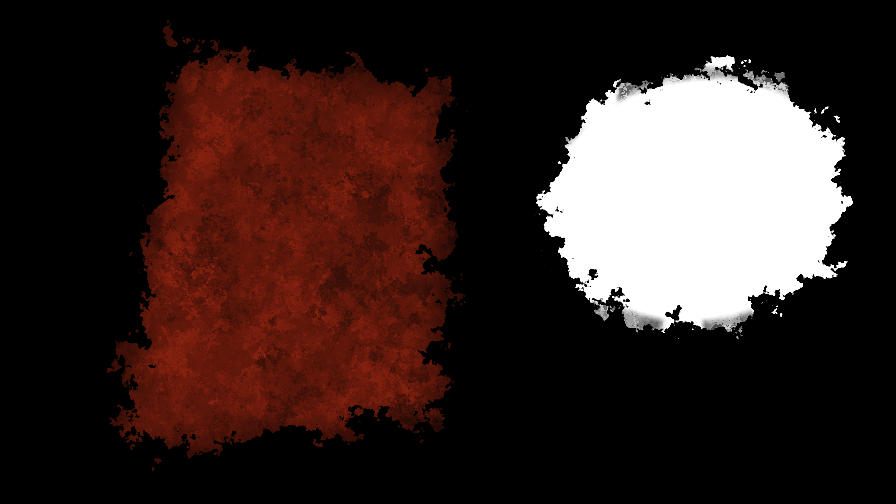
Give the GLSL for this background, as a Shadertoy shader.

```glsl
// Ragged rust-red panel and a torn white oval on a black ground.

const vec3 DARK_RUST = vec3(0.22, 0.06, 0.03);
const vec3 RUST = vec3(0.37, 0.09, 0.04);
const vec3 BRIGHT_RUST = vec3(0.53, 0.13, 0.06);

float hash(vec2 p) {
    vec3 q = fract(vec3(p.xyx) * 0.1031);
    q += dot(q, q.yzx + 33.33);
    return fract((q.x + q.y) * q.z);
}

float valueNoise(vec2 p) {
    vec2 cell = floor(p), f = fract(p);
    f = f * f * (3.0 - 2.0 * f);
    return mix(mix(hash(cell), hash(cell + vec2(1, 0)), f.x),
               mix(hash(cell + vec2(0, 1)), hash(cell + vec2(1, 1)), f.x), f.y);
}

// Slowly decaying octaves give a leafy, torn texture.
float fractalNoise(vec2 p) {
    const mat2 turn = mat2(1.6, 1.2, -1.2, 1.6);
    float sum = 0.0, weight = 1.0, total = 0.0;
    for (int i = 0; i < 5; i++) {
        sum += weight * valueNoise(p);
        total += weight;
        weight *= 0.72;
        p = turn * p + 17.3;
    }
    return sum / total;
}

// Flat daubs of random tone with crumbled outlines.
float daubs(vec2 p, float frequency) {
    vec2 warp = vec2(fractalNoise(p * frequency * 1.5 + 5.0),
                     fractalNoise(p * frequency * 1.5 + 61.0));
    return hash(floor(p * frequency + 3.5 * warp) + frequency);
}

// Positive on the left of the line from a to b.
float sideDistance(vec2 p, vec2 a, vec2 b) {
    vec2 along = normalize(b - a);
    return dot(p - a, vec2(-along.y, along.x));
}

float quadDistance(vec2 p, vec2 a, vec2 b, vec2 c, vec2 d) {
    return max(max(sideDistance(p, a, b), sideDistance(p, b, c)),
               max(sideDistance(p, c, d), sideDistance(p, d, a)));
}

float ellipseDistance(vec2 p, vec2 center, vec2 radii, float angle) {
    float c = cos(angle), s = sin(angle);
    vec2 q = mat2(c, -s, s, c) * (p - center);
    float k = length(q / radii);
    return k * (k - 1.0) / max(length(q / (radii * radii)), 0.001);
}

float coverage(float dist, float softness) {
    return 1.0 - smoothstep(-softness, softness, dist);
}

vec3 rustColor(vec2 p, float depth) {
    float tone = 0.34 * daubs(p, 16.0) + 0.26 * daubs(p + 3.1, 34.0)
               + 0.18 * daubs(p + 7.7, 75.0) + 0.22 * fractalNoise(p * 9.0);
    tone += 0.14 * (0.62 - p.x);
    vec3 color = mix(DARK_RUST, RUST, smoothstep(0.15, 0.50, tone));
    color = mix(color, BRIGHT_RUST, smoothstep(0.48, 0.88, tone));
    return color * mix(0.55, 1.0, smoothstep(-0.02, 0.06, depth));
}

void mainImage(out vec4 fragColor, in vec2 fragCoord) {
    vec2 p = fragCoord / iResolution.y;
    float softness = max(0.0025, 0.8 / iResolution.y);
    float tear = fractalNoise(p * 17.0) - 0.5;
    vec3 color = vec3(0.0);

    // Red panel, its left side bowed slightly inward near the top.
    vec2 bowed = p - vec2(0.018 * smoothstep(0.5, 0.75, p.y)
                             * (1.0 - smoothstep(0.75, 0.95, p.y))
                             * (1.0 - smoothstep(0.4, 0.6, p.x)), 0.0);
    float panel = quadDistance(bowed, vec2(0.352, 0.908), vec2(0.885, 0.826),
                               vec2(0.876, 0.158), vec2(0.231, 0.108));
    color = mix(color, rustColor(p, -panel), coverage(panel + 0.19 * tear, softness));

    // White oval with a few grey flecks along its rim.
    float oval = ellipseDistance(p, vec2(1.388, 0.604), vec2(0.304, 0.243), 0.15);
    float fleck = smoothstep(0.55, 0.65, valueNoise(p * 11.0 + 40.0))
                * smoothstep(-0.012, 0.008, oval);
    float grey = mix(0.3, 0.8, daubs(p, 60.0));
    color = mix(color, vec3(mix(1.0, grey, fleck)), coverage(oval + 0.17 * tear, softness));

    fragColor = vec4(color, 1.0);
}
```
